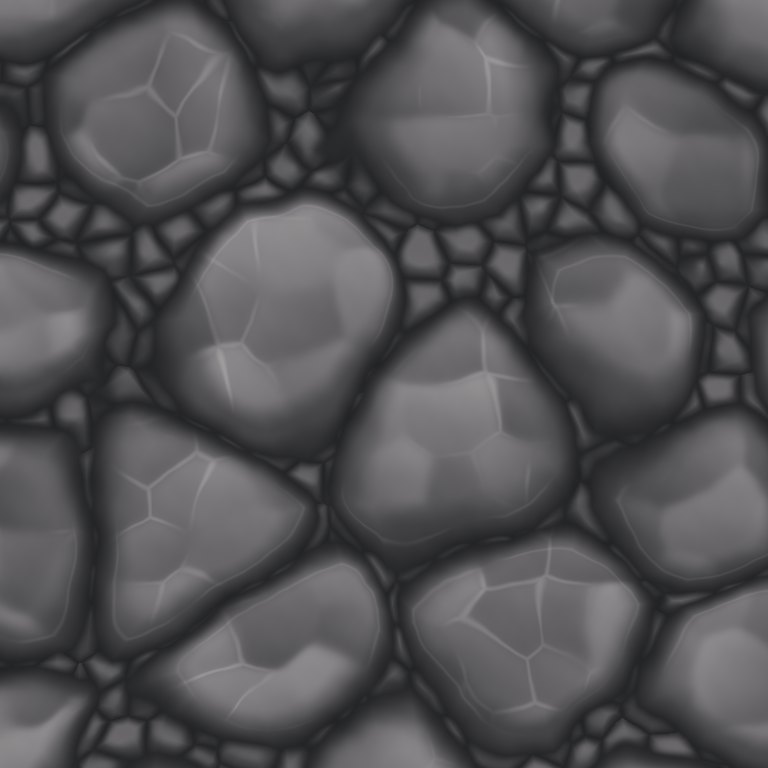
A three.js fragment shader for this texture:

```glsl
// Hand-painted wall of grey, chiselled boulders with small pebbles packed in the joints.
#define STONE_GRID vec2(3.1, 4.3)    // boulders across and up
#define PEBBLE_GRID vec2(17.0, 19.0) // pebbles across and up
#define FACET_GRID 11.0              // chisel facets across
#define JOINT 0.005                  // half width of a plain joint
#define CORNER_MIN 0.015             // smallest corner cut
#define CORNER_MAX 0.085             // largest corner cut, holds pebbles
#define FACET_CONTRAST 0.34
#define STROKE_LIGHT 0.17            // bright strokes on facet borders
#define SHADOW_COLOR vec3(0.100, 0.104, 0.113)
#define LIGHT_COLOR vec3(0.620, 0.606, 0.615)

varying vec2 vUv;

struct Cell {
  vec3 dist;   // distances to the three nearest centres
  vec2 offset; // from the nearest centre to the point
  vec2 id;
};

vec2 hash2(vec2 c) {
  return fract(sin(vec2(dot(c, vec2(127.1, 311.7)), dot(c, vec2(269.5, 183.3)))) * 43758.5);
}

// Layered sines, each layer bent by the ones before
vec2 waves(vec2 p) {
  vec2 sum = vec2(0.0);
  float amp = 0.5;
  for (int i = 0; i < 4; i++) {
    sum += amp * sin(p.yx + 1.5 * sum.yx);
    p = mat2(0.8, 0.6, -0.6, 0.8) * p * 1.9 + 1.7;
    amp *= 0.55;
  }
  return sum;
}

float smoothMin(float a, float b, float k) {
  float h = max(k - abs(a - b), 0.0) / k;
  return min(a, b) - h * h * k * 0.25;
}

// Cellular noise on a grid with every other row shifted, like masonry
Cell nearestCell(vec2 p, vec2 grid, float jitter) {
  Cell cell = Cell(vec3(9.0), vec2(0.0), vec2(0.0));
  vec2 base = floor(p * grid);
  for (int y = -2; y <= 2; y++) {
    for (int x = -2; x <= 2; x++) {
      vec2 id = base + vec2(float(x), float(y));
      vec2 shift = vec2(0.5 * mod(id.y, 2.0) - 0.25, 0.0);
      vec2 centre = (id + 0.5 + shift + jitter * (hash2(id) - 0.5)) / grid;
      float d = length(p - centre);
      if (d < cell.dist.x) {
        cell.dist = vec3(d, cell.dist.xy);
        cell.offset = p - centre;
        cell.id = id;
      } else if (d < cell.dist.y) {
        cell.dist.yz = vec2(d, cell.dist.y);
      } else {
        cell.dist.z = min(cell.dist.z, d);
      }
    }
  }
  return cell;
}

// Chiselled planes: x is the blended tone, y the distance to a facet border
vec2 facets(vec2 p) {
  vec2 q = p * FACET_GRID;
  vec2 base = floor(q);
  vec2 nearest = vec2(9.0);
  float tone = 0.0;
  float total = 0.0;
  for (int y = -1; y <= 1; y++) {
    for (int x = -1; x <= 1; x++) {
      vec2 id = base + vec2(float(x), float(y));
      vec2 v = q - id - 0.5 - 0.8 * (hash2(id) - 0.5);
      vec2 tilt = hash2(id + 37.0) - 0.5;
      float d = length(v);
      float weight = exp(-10.0 * d * d);
      tone += weight * (tilt.x + dot(v, vec2(tilt.y, 0.45)));
      total += weight;
      nearest = d < nearest.x ? vec2(d, nearest.x) : vec2(nearest.x, min(nearest.y, d));
    }
  }
  return vec2(tone / max(total, 0.0001), (nearest.y - nearest.x) / FACET_GRID);
}

void main() {
  vec2 p = vUv + 0.035 * waves(vUv * 6.0 + 2.0) + 0.004 * waves(vUv * 38.0);
  vec2 patches = waves(vUv * 13.0 + 5.0);
  vec2 brush = waves(vUv * vec2(55.0, 80.0));

  // Boulder outline: joints, with corners cut back to make room for pebbles
  Cell stone = nearestCell(p, STONE_GRID, 0.62);
  float joint = 0.5 * (stone.dist.y - stone.dist.x) - JOINT;
  float corner = mix(CORNER_MIN, CORNER_MAX, smoothstep(-0.35, 0.45, waves(vUv * 7.0 + 9.0).x));
  float cut = 0.5 * (stone.dist.y + stone.dist.z) - stone.dist.x - corner;
  float inside = smoothMin(joint, 0.6 * cut, 0.03);

  // Boulder tone: dark flank, lit plateau, light from above
  float height = clamp(stone.offset.y / 0.12, -1.0, 1.0);
  float plateau = smoothstep(0.008, 0.046, inside + 0.012 * height + 0.009 * patches.x);
  float tone = mix(0.07, 0.38, smoothstep(-0.008, 0.026, inside));
  tone += 0.25 * plateau + 0.08 * height * smoothstep(0.0, 0.03, inside);
  tone += 0.08 * (hash2(stone.id + 11.0).x - 0.5) * plateau;

  // Facets and the soft bright strokes along some of their borders
  vec2 facet = facets(p + 0.018 * patches + 7.0 * hash2(stone.id));
  tone += FACET_CONTRAST * facet.x * mix(0.2, 1.0, plateau) * smoothstep(0.0, 0.02, inside);
  float stroke = smoothstep(0.009, 0.0, facet.y) * smoothstep(0.0, 0.6, patches.y);
  tone += STROKE_LIGHT * stroke * plateau;

  // Fine broken scratch that follows the rim
  float scratch = (inside - 0.019 - 0.006 * patches.y) / 0.0017;
  tone += 0.1 * exp(-scratch * scratch) * smoothstep(-0.2, 0.4, patches.x);

  // Pebbles live only where the boulders leave a gap
  Cell pebble = nearestCell(p, PEBBLE_GRID, 0.8);
  float pebbleEdge = 0.5 * (pebble.dist.y - pebble.dist.x);
  float pebbleInside = smoothMin(pebbleEdge, -inside, 0.012) - 0.002;
  float pebbleTone = mix(0.07, 0.34, smoothstep(-0.004, 0.011, pebbleInside));
  pebbleTone += 0.26 * smoothstep(0.003, 0.017, pebbleInside + 0.25 * pebble.offset.y);
  tone = max(tone, pebbleTone);

  tone += 0.018 * brush.x;
  gl_FragColor = vec4(mix(SHADOW_COLOR, LIGHT_COLOR, clamp(tone, 0.0, 1.0)), 1.0);
}
```
